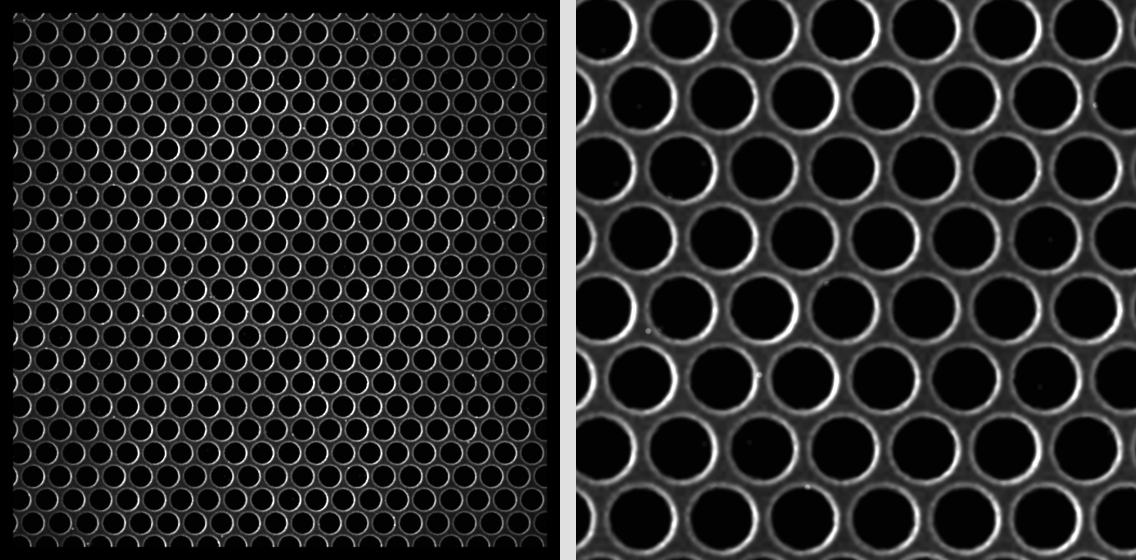
Left: the whole. Right: its middle third, enlarged.
Give the GLSL for this texture, as a Shadertoy shader.

```glsl
// Perforated dark metal sheet: a staggered grid of round holes inside a black frame.
// Each hole has a bevelled rim lit mostly from one side; hashes and value noise
// add ragged edges, uneven rim brightness, metal grain and a few bright specks.

const float PITCH = 0.04818;               // spacing of holes along a row
const float ROW_STEP = 0.0417 / PITCH;     // spacing of rows, in pitches
const vec2 GRID_ORIGIN = vec2(0.4681, 0.5247);
const float HOLE_RADIUS = 0.375;           // radii and widths in pitches
const float RIM_RADIUS = 0.422;
const float RIM_WIDTH = 0.042;
const float FRAME = 0.0234;
const vec3 VOID_COLOR = vec3(0.006);
const vec3 METAL_TINT = vec3(1.0);

float hash(vec2 p) {
    vec3 q = fract(vec3(p.xyx) * 0.1031);
    q += dot(q, q.yzx + 33.33);
    return fract((q.x + q.y) * q.z);
}

float valueNoise(vec2 p) {
    vec2 cell = floor(p);
    vec2 f = fract(p);
    f = f * f * (3.0 - 2.0 * f);
    float low = mix(hash(cell), hash(cell + vec2(1, 0)), f.x);
    float high = mix(hash(cell + vec2(0, 1)), hash(cell + vec2(1, 1)), f.x);
    return mix(low, high, f.y);
}

// Soft bright band around a hole, strongest where it faces the light
float rimLight(vec2 offset, float radius, vec2 lightDir, float fill) {
    float band = (radius - RIM_RADIUS) / RIM_WIDTH;
    float facing = 0.5 + 0.5 * dot(offset / max(radius, 0.001), lightDir);
    return exp(-band * band) * mix(fill, 0.72, facing * facing * facing);
}

// x: light on the metal, y: metal coverage (0 inside holes)
vec2 perforatedSheet(vec2 p, float fill, float blur) {
    float row = round(p.y / ROW_STEP);
    float light = 0.0;
    float cover = 1.0;
    float ragged = (valueNoise(p * 13.0 + 200.0) - 0.5) * 0.025;
    for (int j = -1; j <= 1; j++) {
        float r = row + float(j);
        float stagger = 0.5 * mod(r, 2.0);
        float column = round(p.x - stagger);
        for (int i = -1; i <= 1; i++) {
            vec2 id = vec2(column + float(i), r);
            vec2 offset = p - vec2(id.x + stagger, r * ROW_STEP);
            float radius = length(offset);
            float gain = mix(0.78, 1.15, hash(id + 80.0));
            light = max(light, gain * rimLight(offset, radius, vec2(0.97, -0.24), fill));
            float size = HOLE_RADIUS + 0.012 * (hash(id + 140.0) - 0.5);
            cover *= smoothstep(-blur, blur, radius + ragged - size);
        }
    }
    return vec2(light, cover);
}

// Sparse bright dust, one possible dot per cell
float specks(vec2 uv, float blur) {
    vec2 p = uv * 150.0;
    vec2 cell = floor(p);
    vec2 center = 0.3 + 0.4 * vec2(hash(cell + 11.0), hash(cell + 47.0));
    float dotMask = 1.0 - smoothstep(0.12, 0.28 + blur, length(fract(p) - center));
    return dotMask * step(0.994, hash(cell + 5.0));
}

float frameMask(vec2 uv, float blur) {
    vec2 d = abs(uv - 0.5) - (0.5 - FRAME);
    return 1.0 - smoothstep(-blur, blur, max(d.x, d.y));
}

void mainImage(out vec4 fragColor, in vec2 fragCoord) {
    vec2 uv = fragCoord / iResolution.xy;
    float pixel = 1.0 / min(iResolution.x, iResolution.y);
    vec2 p = (uv - GRID_ORIGIN) / PITCH;

    // Sheet with rims; the fill light grows towards the right
    float fill = mix(0.10, 0.24, uv.x);
    vec2 sheet = perforatedSheet(p, fill, max(pixel, 0.0016) / PITCH);

    // Grain and broad unevenness of the metal
    float grain = mix(0.82, 1.18, valueNoise(uv * 330.0));
    float patches = mix(0.85, 1.15, valueNoise(uv * 9.0 + 30.0));
    float metal = (0.13 + sheet.x) * grain * patches;

    // Light falls off towards the edges, more so at the right
    vec2 fromCenter = (uv - vec2(0.46, 0.5)) * vec2(1.05, 0.9);
    float falloff = 1.2 - 1.35 * dot(fromCenter, fromCenter);

    vec3 color = mix(VOID_COLOR, METAL_TINT * metal * falloff, sheet.y);
    color += 0.35 * specks(uv, pixel * 150.0) * (0.15 + 0.85 * sheet.y);
    color *= frameMask(uv, pixel);
    fragColor = vec4(clamp(color, 0.0, 1.0), 1.0);
}
```
